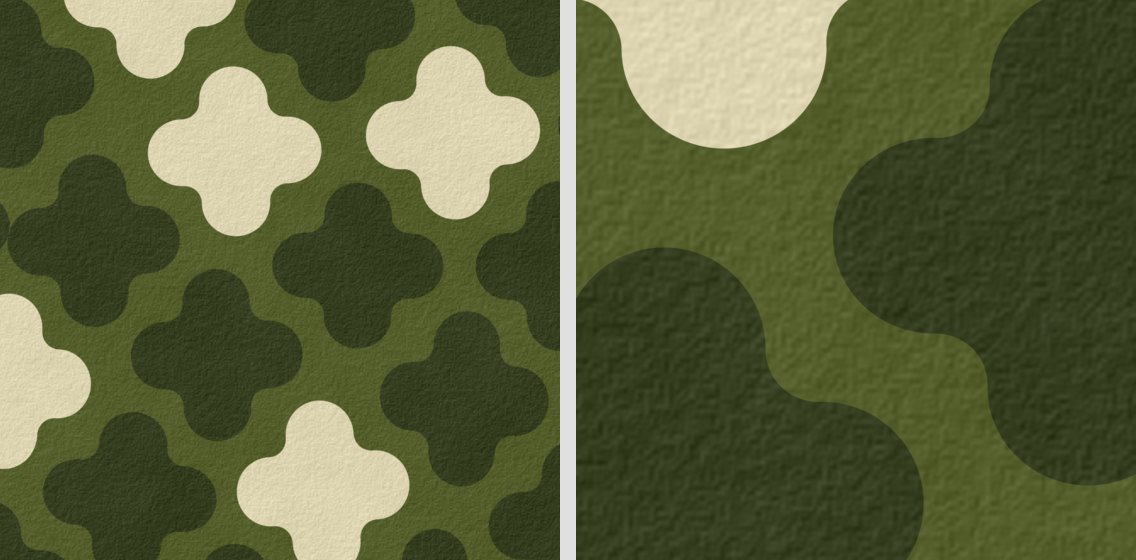
Left: the whole. Right: its middle third, enlarged.
Give the GLSL for this pattern, as a WebGL 2 fragment shader.

```glsl
#version 300 es
precision highp float;
// Camouflage-like print of rounded crosses, cream and dark green on olive cloth.
// The crosses sit on a skewed, staggered lattice; each is two capsules joined
// by a fillet, with a hashed tilt and size. Embossed noise adds the fine grain.
uniform vec2 u_resolution;
out vec4 fragColor;

// Lattice, in units of the canvas
const vec2 ORIGIN = vec2(0.387, 0.366);
const vec2 ROW_STEP = vec2(0.195, 0.2135);
const vec2 COLUMN_STEP = vec2(0.190, -0.238);
const vec2 ROW_SHIFT = vec2(0.0456, -0.043);
const vec2 COLUMN_SHIFT = vec2(-0.030, -0.034);
const float ROW_STAGGER[6] = float[6](0.0, 1.25, 0.7, -0.25, -0.4, 0.87);
const float COLUMN_STAGGER[4] = float[4](0.0, 0.0, -0.3, 1.0);

// Cross
const float LOBE_RADIUS = 0.060;
const float ARM_LENGTH = 0.0925;
const float FILLET = 0.031;
const float TILT_RANGE = 0.14;
const float SIZE_RANGE = 0.06;

// Colours and grain
const vec3 OLIVE = vec3(0.325, 0.367, 0.168);
const vec3 DARK_GREEN = vec3(0.209, 0.240, 0.124);
const vec3 CREAM = vec3(0.862, 0.827, 0.692);
const float GRAIN_SCALE = 330.0;
const float GRAIN_DEPTH = 0.055;
const float MOTTLE_DEPTH = 0.018;

float hash(vec2 p, uint seed) {
    uvec2 q = uvec2(ivec2(p));
    uint h = q.x * 1597u ^ q.y * 51749u ^ seed * 9277u;
    h = (h ^ (h >> 15)) * 73471u;
    h = (h ^ (h >> 13)) * 83003u;
    h = (h ^ (h >> 16)) * 65599u;
    return float(h >> 8) / 16777216.0;
}

float noise(vec2 p) {
    vec2 cell = floor(p);
    vec2 f = p - cell;
    f = f * f * (3.0 - 2.0 * f);
    float low = mix(hash(cell, 7u), hash(cell + vec2(1, 0), 7u), f.x);
    float high = mix(hash(cell + vec2(0, 1), 7u), hash(cell + vec2(1, 1), 7u), f.x);
    return mix(low, high, f.y);
}

// Two crossed capsules with rounded inner corners
float crossDistance(vec2 p) {
    p = abs(p);
    float across = length(vec2(max(p.x - ARM_LENGTH, 0.0), p.y)) - LOBE_RADIUS;
    float upright = length(vec2(p.x, max(p.y - ARM_LENGTH, 0.0))) - LOBE_RADIUS;
    vec2 corner = max(FILLET - vec2(across, upright), 0.0);
    return max(FILLET, min(across, upright)) - length(corner);
}

// cell.x counts rows, cell.y counts columns
vec2 crossCentre(vec2 cell) {
    int row = int(mod(cell.x + 0.5, 6.0));
    int column = int(mod(cell.y + 0.5, 4.0));
    return ORIGIN + cell.x * ROW_STEP + cell.y * COLUMN_STEP
        + ROW_STAGGER[row] * ROW_SHIFT + COLUMN_STAGGER[column] * COLUMN_SHIFT;
}

// Every fifth cross along a knight's move is cream, plus a few strays
bool isCream(vec2 cell) {
    int phase = int(mod(2.0 * cell.x - cell.y + 0.5, 5.0));
    int column = int(mod(cell.y + 0.5, 4.0));
    return phase == 4 || (phase == 3 && column == 3);
}

// Raised grain, lit from the upper left
float embossedGrain(vec2 p) {
    vec2 q = p * GRAIN_SCALE;
    vec2 towardLight = vec2(-0.6, 0.7);
    float fine = noise(q) - noise(q + towardLight);
    float coarse = noise(q * 0.45) - noise(q * 0.45 + towardLight);
    return fine + 0.6 * coarse;
}

void main() {
    float side = min(u_resolution.x, u_resolution.y);
    vec2 uv = gl_FragCoord.xy / side;

    // Nearest cross among the neighbouring cells
    vec2 home = round(inverse(mat2(ROW_STEP, COLUMN_STEP)) * (uv - ORIGIN));
    float nearest = 1.0;
    vec3 ink = DARK_GREEN;
    for (int i = -1; i <= 1; i++) {
        for (int j = -1; j <= 1; j++) {
            vec2 cell = home + vec2(i, j);
            float tilt = (hash(cell, 1u) - 0.5) * TILT_RANGE;
            vec2 size = 1.0 + SIZE_RANGE * (vec2(hash(cell, 2u), hash(cell, 3u)) - 0.5);
            mat2 turn = mat2(cos(tilt), sin(tilt), -sin(tilt), cos(tilt));
            float d = crossDistance(turn * (uv - crossCentre(cell)) / size);
            if (d < nearest) {
                nearest = d;
                ink = isCream(cell) ? CREAM : DARK_GREEN;
            }
        }
    }

    float soft = 0.9 / side;
    vec3 colour = mix(ink, OLIVE, smoothstep(-soft, soft, nearest));

    // Cloth grain and slow mottling
    float mottle = noise(uv * 9.0) + noise(uv * 31.0) - 1.0;
    colour += GRAIN_DEPTH * embossedGrain(uv) + MOTTLE_DEPTH * mottle;
    fragColor = vec4(clamp(colour, 0.0, 1.0), 1.0);
}
```
